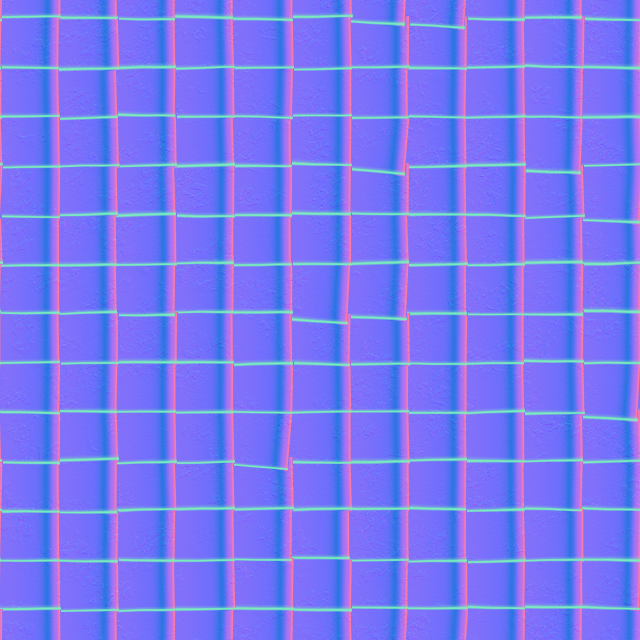
This texture map is drawn by a WebGL 1 fragment shader. Its source:

```glsl
precision highp float;
// Normal map of a worn clay tile roof: overlapping tiles with a roll along the right edge.
uniform vec2 u_resolution;

#define GRID vec2(11.0, 13.0)    // tiles across and down
#define ORIGIN vec2(0.03, 0.59)  // grid offset in tiles
#define JITTER vec2(0.045, 0.07) // random shift range
#define TILT 0.055               // random rotation range
#define SLIP_CHANCE 0.065
#define SLIP 0.13                // drop of a loose tile
#define LIP 0.1                  // thickness of the lower edge
#define ROLL_X 0.765             // centre of the roll's shaded flank
#define WEAR 0.06
#define CRACK_CHANCE 0.02

const vec3 FLAT_LEFT = vec3(0.51, 0.44, 0.98);
const vec3 FLAT_RIGHT = vec3(0.44, 0.435, 0.99);
const vec3 FLANK = vec3(0.15, 0.46, 0.88);
const vec3 ROLL = vec3(0.70, 0.45, 0.94);
const vec3 SIDE_EDGE = vec3(1.0, 0.475, 0.65);
const vec3 LOWER_EDGE = vec3(0.48, 0.95, 0.73);

float hash(vec2 p) {
  return fract(sin(dot(p, vec2(127.1, 311.7))) * 43758.5);
}

float noise(vec2 p) {
  vec2 i = floor(p), f = fract(p);
  f = f * f * (3.0 - 2.0 * f);
  return mix(mix(hash(i), hash(i + vec2(1.0, 0.0)), f.x),
             mix(hash(i + vec2(0.0, 1.0)), hash(i + 1.0), f.x), f.y);
}

float bell(float d, float width) {
  return exp(-d * d / (width * width));
}

float slipOf(vec2 id) {
  return step(hash(id + 23.7), SLIP_CHANCE);
}

// Position inside a tile after its shift, rotation and slight edge bow; lower left is 0.
vec2 tileSpace(vec2 q, vec2 id) {
  float slip = slipOf(id);
  vec2 shift = (vec2(hash(id + 1.7), hash(id + 8.1)) - 0.5) * JITTER;
  float angle = (hash(id + 3.9) - 0.6) * TILT + 0.07 * slip;
  vec2 c = q - 0.5;
  vec2 p = q - shift + vec2(0.02, SLIP) * slip;
  p += angle * vec2(-0.85 * c.y, 1.18 * c.x);
  p.y += 0.014 * (noise(vec2(q.x * 2.5 + 40.0, id.x + id.y * 7.0)) - 0.5);
  return p;
}

// Surface height: small chipped flakes gathered in patches, and fine grain.
float relief(vec2 p) {
  float warp = noise(p * 13.0);
  float patches = smoothstep(0.4, 0.75, noise(p * 2.8 + 7.0));
  vec2 slanted = vec2(p.x - 0.6 * p.y, p.y + 0.4 * p.x);
  float flakes = smoothstep(0.55, 0.72, noise(slanted * vec2(15.0, 9.0) + warp));
  float grain = noise(slanted * vec2(30.0, 22.0) + warp);
  return 0.65 * flakes * (0.15 + patches) + grain * (0.25 + 0.4 * patches);
}

// Colour across the tile: flat pan, shaded flank, raised roll, sharp side edge.
vec3 crossProfile(float x) {
  vec3 col = mix(FLAT_LEFT, FLAT_RIGHT, smoothstep(0.05, 0.6, x));
  float d = x - ROLL_X;
  float shade = 0.55 * bell(d, d < 0.0 ? 0.12 : 0.09) + 0.35 * bell(d, 0.045);
  col = mix(col, FLANK, shade);
  col = mix(col, ROLL, smoothstep(0.81, 0.93, x));
  col = mix(col, SIDE_EDGE, smoothstep(0.93, 0.98, x));
  return mix(col, FLAT_LEFT, smoothstep(0.975, 1.0, x));
}

void main() {
  vec2 g = gl_FragCoord.xy / u_resolution * GRID - ORIGIN;
  vec2 cell = floor(g);

  // Topmost covering tile: left overlaps right, upper overlaps lower.
  vec2 id = mod(cell, GRID);
  vec2 p = tileSpace(g - cell, id);
  float found = 0.0;
  for (int i = -1; i <= 1; i++) {
    for (int j = 1; j >= -1; j--) {
      vec2 c = cell + vec2(float(i), float(j));
      vec2 wrapped = mod(c, GRID);
      vec2 t = tileSpace(g - c, wrapped);
      float top = 1.08 + SLIP * slipOf(wrapped);
      if (found < 0.5 && t.x > -0.15 && t.x < 1.0 && t.y > 0.0 && t.y < top) {
        found = 1.0;
        id = wrapped;
        p = t;
      }
    }
  }

  vec3 col = crossProfile(clamp(p.x, 0.0, 1.0));

  // Worn surface, as slope of the relief
  vec2 s = p + id * 3.7;
  float e = 0.013;
  float h = relief(s);
  vec2 slope = vec2(relief(s + vec2(e, 0.0)), relief(s + vec2(0.0, e))) - h;
  col.rg -= WEAR * slope * 2.0;

  // Pair of slanted cracks on a few tiles
  float cracked = step(hash(id + 31.3), CRACK_CHANCE);
  float bend = 0.14 * p.y + 0.09 * p.y * p.y;
  float nearCrack = (p.x - 0.10 - bend) / 0.014;
  float farCrack = (p.x - 0.29 - bend) / 0.014;
  float groove = 0.5 * nearCrack * bell(nearCrack, 1.0) + farCrack * bell(farCrack, 1.0);
  col.rg -= cracked * groove * vec2(0.28, 0.08);

  // Lower edge with a soft upper fringe, its thickness drifting along the tile
  float taper = mix(hash(id + 2.2), hash(id + 6.6), clamp(p.x, 0.0, 1.0));
  float lip = LIP * (0.75 + 0.5 * taper);
  float core = 1.0 - smoothstep(0.45 * lip, 0.85 * lip, p.y);
  float fringe = 1.0 - smoothstep(0.6 * lip, 1.35 * lip, p.y);
  float band = smoothstep(0.0, 0.4 * lip, p.y) * mix(fringe, core, 0.65);
  col = mix(col, LOWER_EDGE, 0.95 * band);

  gl_FragColor = vec4(clamp(col, 0.0, 1.0), 1.0);
}
```
